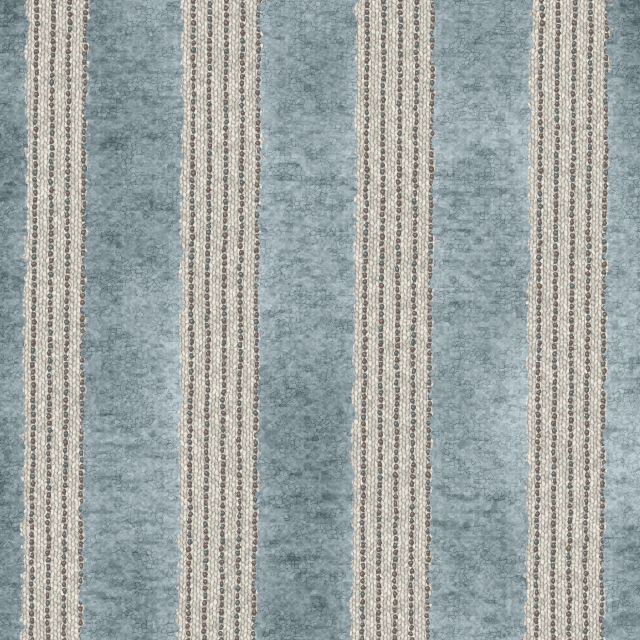
This texture is drawn by a three.js fragment shader. Its source:

```glsl
#define PERIOD 0.2717      // stripe to stripe
#define STRIPE 0.121       // woven stripe width
#define RIGHT_EDGE 0.1272  // right edge of the first stripe at the bottom
#define FIRST_TRIM 0.028   // width missing from the first stripe
#define LEAN 0.009         // drift to the right over the height
#define LINE_GAP 0.0255    // beaded line spacing
#define LINE_INSET 0.0025  // last beaded line to the right edge
#define BEAD_ROWS 90.0
#define GRAIN vec2(0.0054, 0.0088)
#define TUFTS vec2(125.0, 150.0)
#define WEAR 0.95          // strength of the broad pile shading

varying vec2 vUv;

const vec3 PILE_DARK = vec3(0.36, 0.43, 0.45);
const vec3 PILE_LIGHT = vec3(0.70, 0.76, 0.78);
const vec3 CREAM = vec3(0.90, 0.88, 0.84);
const vec3 CREAM_SHADE = vec3(0.57, 0.55, 0.515);
const vec3 BEAD_BROWN = vec3(0.50, 0.435, 0.405);
const vec3 BEAD_BLUE = vec3(0.44, 0.475, 0.475);
const vec3 GROOVE = vec3(0.32, 0.305, 0.29);

float hash(vec2 p) {
  return fract(sin(dot(p, vec2(127.1, 311.7))) * 43758.5453);
}

float noise(vec2 p) {
  vec2 i = floor(p), f = fract(p);
  f = f * f * (3.0 - 2.0 * f);
  return mix(mix(hash(i), hash(i + vec2(1.0, 0.0)), f.x),
             mix(hash(i + vec2(0.0, 1.0)), hash(i + 1.0), f.x), f.y);
}

float fbm(vec2 p) {
  float sum = 0.0, amp = 0.5;
  for (int i = 0; i < 4; i++) {
    sum += amp * noise(p);
    p = p * 2.03 + 17.3;
    amp *= 0.5;
  }
  return sum / 0.9375;
}

// Scattered tufts: x is the crevice between them, y the tone of the nearest
vec2 tufts(vec2 q) {
  vec2 cell = floor(q);
  float first = 9.0, second = 9.0, tone = 0.0;
  for (int j = -1; j <= 1; j++) {
    for (int i = -1; i <= 1; i++) {
      vec2 c = cell + vec2(float(i), float(j));
      float d = length(c + 0.15 + 0.7 * vec2(hash(c), hash(c + 57.0)) - q);
      if (d < first) {
        second = first;
        first = d;
        tone = hash(c + 11.0);
      } else {
        second = min(second, d);
      }
    }
  }
  return vec2(1.0 - smoothstep(0.03, 0.3, second - first), tone);
}

// Cut velvet: crisp tufts, loose fibres, short dark weft gaps, brushed patches
vec3 pile(vec2 p, float edgeDist) {
  vec2 tuft = tufts(p * TUFTS + 0.6 * noise(p * 210.0));
  float open = smoothstep(0.3, 0.7, noise(p * vec2(60.0, 80.0) + 13.0));
  float fibre = noise(p * vec2(250.0, 270.0)) + noise(p * 420.0 + 9.0) - 1.0;
  float gaps = smoothstep(0.62, 0.82, noise(p * vec2(75.0, 150.0) + 71.0));
  float weft = smoothstep(0.6, 0.9, noise(p * vec2(18.0, 125.0)));
  float worn = smoothstep(0.4, 0.7, noise(p * vec2(5.0, 9.0) + 5.0));
  float patches = fbm(p * vec2(5.0, 4.0) + 3.7) - 0.5;
  float rim = 1.0 - smoothstep(0.0, 0.04, edgeDist);
  float tone = 0.63 + 0.24 * (tuft.y - 0.5) - 0.3 * tuft.x * open + 0.28 * fibre
             - 0.22 * gaps - 0.2 * weft * worn + WEAR * patches + 0.15 * rim
             + 0.2 * (0.5 - p.y);
  return mix(PILE_DARK, PILE_LIGHT, clamp(tone, -0.15, 1.12));
}

// Cream ground: steep grains leaning in turn, each column stepped
vec3 weave(vec2 p) {
  p += 0.0025 * (vec2(noise(p * 130.0), noise(p * 130.0 + 31.0)) - 0.5);
  vec2 q = p / GRAIN;
  float column = floor(q.x);
  float side = 2.0 * mod(column, 2.0) - 1.0;
  q.y += column * 0.43 + 0.35 * side * (fract(q.x) - 0.5);
  vec2 f = fract(q) - 0.5;
  float grain = 1.0 - smoothstep(0.2, 0.62, length(f * vec2(1.0, 0.88)));
  float tone = 0.27 + 0.64 * grain + 0.32 * (hash(vec2(column, floor(q.y))) - 0.5);
  tone += 0.42 * (noise(p * 320.0) - 0.5);
  return mix(CREAM_SHADE, CREAM, clamp(tone, 0.0, 1.1));
}

// Beaded line: rough brown and blue knots with short dark gaps
vec3 beads(vec3 ground, float across, float y, float lineId) {
  float row = y * BEAD_ROWS + 0.5 * mod(lineId, 2.0) + 0.4 * noise(vec2(y * 40.0, lineId));
  float id = floor(row);
  float pick = hash(vec2(id, lineId));
  across += 0.0022 * (pick - 0.5);
  vec2 d = vec2(across, (fract(row) - 0.5) / BEAD_ROWS);
  d += 0.0022 * (vec2(noise(vec2(across, y) * 330.0), noise(vec2(across, y) * 330.0 + 7.0)) - 0.5);
  float size = 0.8 + 0.35 * fract(pick * 13.0);
  float bed = 1.0 - smoothstep(0.55, 1.1, length(d / vec2(0.0042, 0.006)));
  float knot = 1.0 - smoothstep(0.5, 1.05, length(d / vec2(0.0041, 0.0037)) / size);
  float shine = 1.0 - smoothstep(0.0, 0.003, length(d - vec2(-0.0006, 0.0009)));
  float blue = step(0.62, fract(pick * 7.0 + 0.25 * mod(id, 2.0)));
  vec3 thread = mix(BEAD_BROWN, BEAD_BLUE, blue) * (0.82 + 0.5 * shine);
  ground = mix(ground, GROOVE, 0.8 * bed);
  return mix(ground, thread, knot);
}

void main() {
  // Position from the centre of the nearest stripe
  float t = vUv.x - LEAN * vUv.y - RIGHT_EDGE + 0.5 * STRIPE;
  float stripe = floor(t / PERIOD + 0.5);
  float s = t - stripe * PERIOD;
  s += 0.0016 * (noise(vec2(vUv.y * 9.0, stripe * 5.0)) - 0.5);
  float right = 0.5 * STRIPE;
  float left = -right + FIRST_TRIM * (1.0 - step(0.5, stripe));
  float edgeDist = max(left - s, s - right);

  // Woven stripe with its lines counted from the right edge
  float l = (right - LINE_INSET - s) / LINE_GAP;
  float k = max(floor(l + 0.5), 0.0);
  vec3 cloth = weave(vec2(s, vUv.y + stripe * 0.31));
  cloth = beads(cloth, (k - l) * LINE_GAP, vUv.y, k + stripe * 7.0);

  // Ragged pile overlaps the stripe
  float ragged = edgeDist + 0.010 * (noise(vUv * vec2(95.0, 110.0)) - 0.5);
  ragged += 0.005 * (noise(vUv * 260.0) - 0.5);
  float cover = smoothstep(-0.0015, 0.0025, ragged);
  vec3 color = mix(cloth, pile(vUv, max(edgeDist, 0.0)), cover);
  gl_FragColor = vec4(color, 1.0);
}
```
